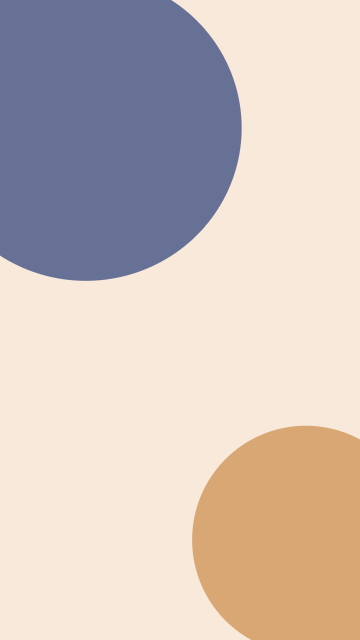
Give the GLSL for this background, as a Shadertoy shader.

```glsl
#define CREAM vec3(0.973, 0.914, 0.859)
#define SLATE_BLUE vec3(0.404, 0.443, 0.590)
#define OCHRE vec3(0.851, 0.655, 0.451)

// Centres and radii in units of the canvas height
#define BLUE_CENTRE vec2(0.1341, 0.8001)
#define BLUE_RADII vec2(0.2435, 0.2389)
#define OCHRE_CENTRE vec2(0.4779, 0.1565)
#define OCHRE_RADII vec2(0.1777, 0.1783)

// Approximate signed distance to a nearly round ellipse
float ellipseDistance(vec2 p, vec2 radii) {
    return (length(p / radii) - 1.0) * min(radii.x, radii.y);
}

// Coverage of a shape, smoothed across one pixel
float coverage(float dist) {
    return clamp(0.5 - dist * iResolution.y, 0.0, 1.0);
}

void mainImage(out vec4 fragColor, in vec2 fragCoord) {
    // Keep the 9:16 layout when the canvas has another aspect
    vec2 uv = fragCoord / iResolution.xy * vec2(0.5625, 1.0);

    float blueDisc = coverage(ellipseDistance(uv - BLUE_CENTRE, BLUE_RADII));
    float ochreDisc = coverage(ellipseDistance(uv - OCHRE_CENTRE, OCHRE_RADII));

    vec3 color = mix(CREAM, SLATE_BLUE, blueDisc);
    color = mix(color, OCHRE, ochreDisc);
    fragColor = vec4(color, 1.0);
}
```
